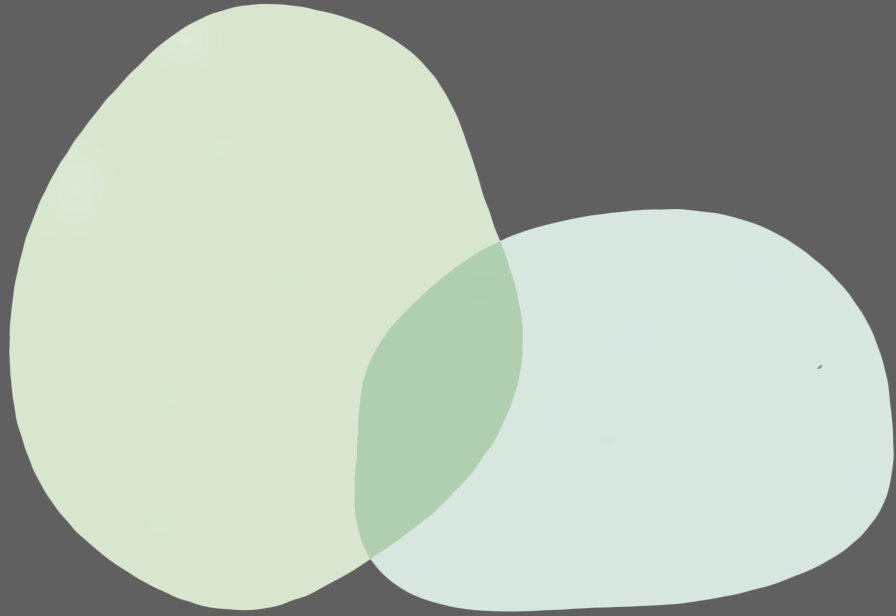
Write a Shadertoy shader that draws this background.

```glsl
// Two overlapping pastel pebbles, green and blue, on a flat grey ground.

vec2 hashGradient(vec2 cell) {
    vec2 h = vec2(dot(cell, vec2(127.1, 311.7)), dot(cell, vec2(269.5, 183.3)));
    return 2.0 * fract(sin(h) * 43758.5) - 1.0;
}

float gradientNoise(vec2 p) {
    vec2 i = floor(p), f = p - i;
    vec2 s = f * f * (3.0 - 2.0 * f);
    float a = dot(hashGradient(i), f);
    float b = dot(hashGradient(i + vec2(1, 0)), f - vec2(1, 0));
    float c = dot(hashGradient(i + vec2(0, 1)), f - vec2(0, 1));
    float d = dot(hashGradient(i + 1.0), f - 1.0);
    return mix(mix(a, b, s.x), mix(c, d, s.x), s.y);
}

// Ellipse whose radius is bent by cosine (x) and sine (y) harmonics
float pebble(vec2 p, float meanRadius, vec2 harmonics[8]) {
    float len = max(length(p), 1e-4);
    vec2 dir = p / len, turn = dir;
    float radius = meanRadius;
    for (int k = 0; k < 8; k++) {
        radius += dot(harmonics[k], turn);
        turn = vec2(turn.x * dir.x - turn.y * dir.y, turn.x * dir.y + turn.y * dir.x);
    }
    return len - radius;
}

float coverage(float d) {
    float w = max(fwidth(d), 1e-4) * 0.7;
    return 1.0 - smoothstep(-w, w, d);
}

float glow(vec2 p, vec2 center, vec2 size) {
    vec2 q = (p - center) / size;
    return exp(-dot(q, q));
}

void mainImage(out vec4 fragColor, in vec2 fragCoord) {
    vec2 uv = fragCoord / iResolution.xy;
    float wobble = 0.004 * gradientNoise(uv * vec2(48, 33));

    // Tall pebble on the left, wide pebble on the right
    float green = coverage(wobble + pebble((uv - vec2(0.293, 0.5)) / vec2(0.289, 0.4943), 0.9754,
        vec2[8](vec2(0.0008, -0.0086), vec2(-0.0045, 0.0355), vec2(0.0051, -0.0277),
                vec2(0.0091, -0.0141), vec2(0.0007, -0.0136), vec2(-0.0008, -0.0085),
                vec2(0.0064, -0.0001), vec2(0.0027, 0.0))));
    float blue = coverage(wobble + pebble((uv - vec2(0.6966, 0.3321)) / vec2(0.2995, 0.3245), 1.0291,
        vec2[8](vec2(-0.0039, -0.0375), vec2(0.0017, 0.0494), vec2(0.0076, -0.046),
                vec2(-0.0385, -0.0125), vec2(0.0057, 0.0106), vec2(-0.0004, -0.0098),
                vec2(-0.0058, 0.0081), vec2(-0.0004, 0.0))));

    // Flat washes with faint pale patches near the upper left rim
    float pale = glow(uv, vec2(0.085, 0.70), vec2(0.03, 0.06))
               + glow(uv, vec2(0.205, 0.935), vec2(0.03, 0.04));
    vec3 greenWash = vec3(0.847, 0.902, 0.812) + 0.02 * pale * vec3(0.8, 0.5, 1.2);
    vec3 blueWash = vec3(0.843, 0.902, 0.875);
    vec3 overlapWash = vec3(0.69, 0.808, 0.69);
    float grain = 0.004 * gradientNoise(uv * vec2(14, 10));

    vec3 color = mix(vec3(0.378), greenWash + grain, green);
    color = mix(color, mix(blueWash, overlapWash, green) + grain, blue);

    // Tiny slanted fleck
    vec2 fleck = (uv - vec2(0.915, 0.404)) * vec2(1.45, 1.0);
    fleck = vec2(fleck.x * 0.8 + fleck.y * 0.6, fleck.y * 0.8 - fleck.x * 0.6);
    color = mix(color, vec3(0.4), 0.8 * coverage(length(fleck / vec2(0.0045, 0.0016)) - 1.0));

    fragColor = vec4(color, 1.0);
}
```
